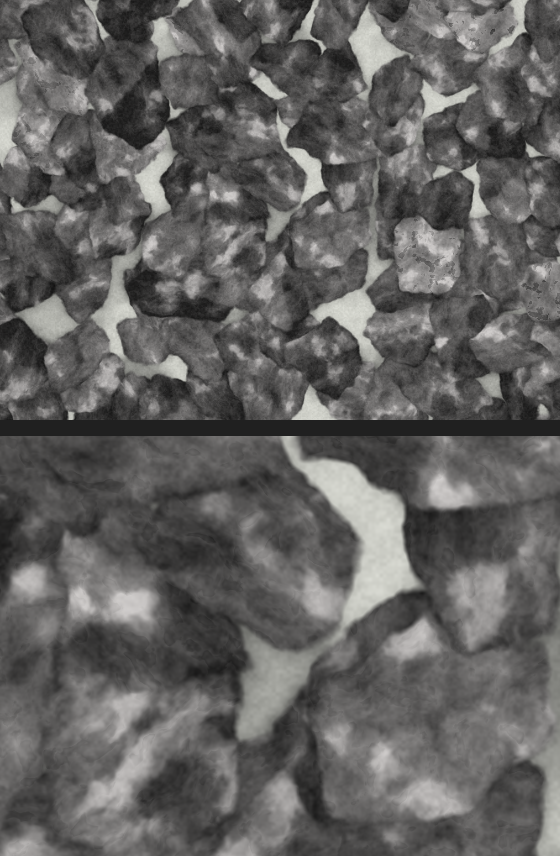
Top, the full canvas; bottom, a detail of the centre.
Write a Shadertoy shader that draws this texture.

```glsl
const float TAU = 6.2832;
const float CELL = 0.126;        // spacing of the stones, in canvas heights
const float EDGE = 0.0032;       // softness of outlines
const vec3 PAPER = vec3(0.825, 0.83, 0.80);
const vec3 STONE_TINT = vec3(1.012, 0.997, 0.99);

// Integer hash giving three values in 0..1
vec3 hash3(ivec3 c) {
    uvec3 v = uvec3(c) * 1664525u + 1013904223u;
    v.x += v.y * v.z; v.y += v.z * v.x; v.z += v.x * v.y;
    v ^= v >> 16u;
    v.x += v.y * v.z; v.y += v.z * v.x; v.z += v.x * v.y;
    return vec3(v & 0xffffu) / 65535.0;
}

float valueNoise(vec2 p, int seed) {
    ivec2 i = ivec2(floor(p));
    vec2 f = fract(p);
    f = f * f * (3.0 - 2.0 * f);
    float a = hash3(ivec3(i, seed)).x;
    float b = hash3(ivec3(i + ivec2(1, 0), seed)).x;
    float c = hash3(ivec3(i + ivec2(0, 1), seed)).x;
    float d = hash3(ivec3(i + ivec2(1, 1), seed)).x;
    return mix(mix(a, b, f.x), mix(c, d, f.x), f.y);
}

float fbm(vec2 p, int seed) {
    float sum = 0.0, amp = 0.5;
    for (int i = 0; i < 4; i++) {
        sum += amp * valueNoise(p, seed + i);
        p = mat2(1.6, 1.2, -1.2, 1.6) * p;
        amp *= 0.5;
    }
    return sum / 0.9375;
}

vec2 rotate(vec2 p, float a) {
    float c = cos(a), s = sin(a);
    return vec2(c * p.x + s * p.y, c * p.y - s * p.x);
}

float smoothMax(float a, float b, float k) {
    float h = max(k - abs(a - b), 0.0) / k;
    return max(a, b) + 0.25 * h * h * k;
}

// Distance to a rounded chip bounded by six uneven sides
float chipDistance(vec2 q, ivec2 id, float radius) {
    float d = -1.0;
    for (int i = 0; i < 6; i++) {
        vec3 h = hash3(ivec3(id, i + 20));
        float a = TAU * (float(i) + 0.8 * h.x) / 6.0;
        float side = dot(q, vec2(cos(a), sin(a))) - radius * mix(0.72, 1.28, h.y);
        d = smoothMax(d, side, 0.014);
    }
    return d;
}

// Mottled mineral surface: broad stains, streaks, a crease, specks and a dark rim
float chipTone(vec2 q, ivec2 id, float d) {
    vec3 h = hash3(ivec3(id, 2));
    int seed = 100 + id.x * 37 + id.y * 91;
    float stains = fbm(q * 24.0, seed) - 0.5;
    float streaks = fbm(q * vec2(16.0, 52.0), seed + 7) - 0.5;
    float mottle = fbm(q * 75.0, seed + 13);
    float crease = dot(q, rotate(vec2(1.0, 0.0), TAU * h.y)) + 0.035 * stains;
    float facet = smoothstep(-0.006, 0.008, crease) - 0.5;
    float pale = smoothstep(0.80, 1.0, h.x);

    float tone = mix(0.25, 0.45, h.x) + 0.13 * pale;
    tone += 0.42 * stains + 0.20 * streaks + 0.20 * (mottle - 0.5);
    tone += facet * mix(0.03, 0.15, h.z);
    tone += 0.20 * smoothstep(0.58, 0.78, stains + 0.5);
    tone -= 0.15 * smoothstep(0.60, 0.70, mottle) * (0.4 + pale);
    tone -= 0.06 * smoothstep(-0.012, 0.0, d);
    return clamp(tone, 0.13, 0.78);
}

void mainImage(out vec4 fragColor, in vec2 fragCoord) {
    vec2 p = fragCoord / iResolution.y;
    float blur = max(EDGE, 0.8 / iResolution.y);
    vec2 ragged = vec2(fbm(p * 28.0, 3), fbm(p * 28.0, 11)) - 0.5;
    float smudge = smoothstep(0.42, 0.70, fbm(p * 9.0, 40));

    // Bare paper with faint grey stains
    vec3 color = PAPER * (1.0 - 0.14 * smudge + 0.06 * (fbm(p * 40.0, 50) - 0.5));

    // Overlapping chips, painted row by row
    ivec2 home = ivec2(floor(p / CELL));
    for (int y = -2; y <= 2; y++) {
        for (int x = -2; x <= 2; x++) {
            ivec2 id = home + ivec2(x, y);
            vec3 place = hash3(ivec3(id, 0));
            vec3 shape = hash3(ivec3(id, 1));
            vec2 center = (vec2(id) + 0.5 + 0.75 * (place.xy - 0.5)) * CELL;
            vec2 q = rotate(p - center + 0.022 * ragged, TAU * place.z);
            float stretch = mix(1.0, 1.28, shape.x);
            q *= vec2(1.0 / stretch, sqrt(stretch));
            float d = chipDistance(q, id, mix(0.062, 0.094, shape.y));
            if (d > 0.05) continue;

            float shadow = exp(-max(d, 0.0) / 0.008) * mix(0.08, 0.28, smudge);
            color *= 1.0 - shadow;
            if (d < blur) {
                vec3 stone = chipTone(q, id, d) * STONE_TINT;
                color = mix(color, stone, smoothstep(blur, -blur, d));
            }
        }
    }

    // Fine printed grain
    float grain = valueNoise(p * 210.0, 70) + valueNoise(p * 340.0, 71) - 1.0;
    color += 0.045 * grain;
    fragColor = vec4(clamp(color, 0.0, 1.0), 1.0);
}
```
